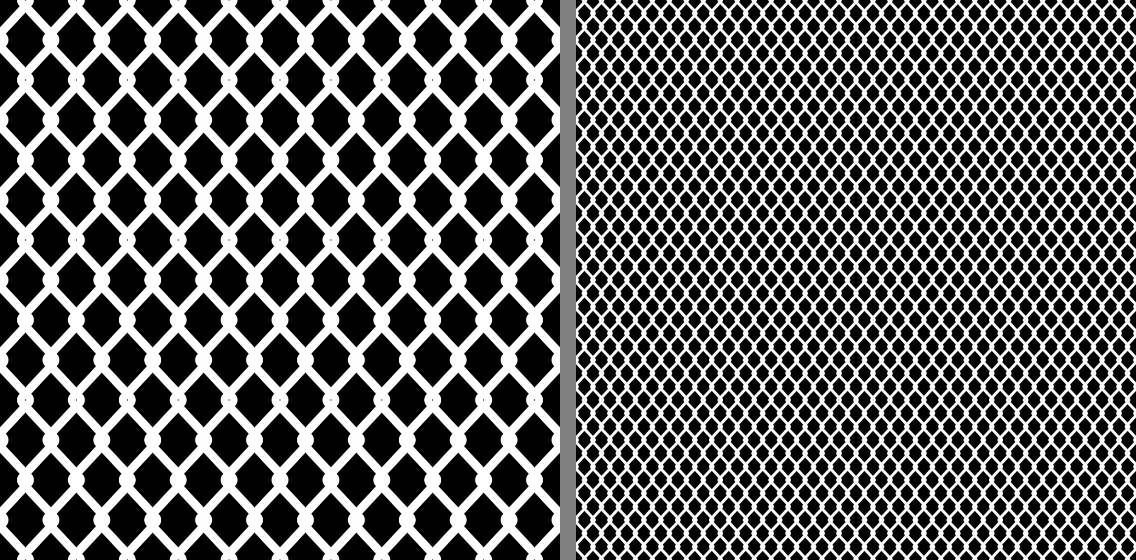
Left, the tile; right, the same tile 3 across and 3 down.
This pattern is drawn by a three.js fragment shader. Its source:

```glsl
varying vec2 vUv;

const vec2 REPEATS = vec2(11.0, 7.0);         // mesh cells across and up
const float OPENING_HALF_HEIGHT = 0.0488;
const float KNOT_RADIUS = 0.0151;
const float SPECK_RADIUS = 0.0010;
const float EDGE = 0.0011;                    // half width of edge smoothing
const float FAINT_SPECK = 0.1;
const vec3 GAP_COLOR = vec3(0.0);
const vec3 WIRE_COLOR = vec3(1.0);

// Offset to the nearest lattice point, in canvas units
vec2 nearestOffset(vec2 uv, vec2 phase) {
  return (fract(uv * REPEATS - phase + 0.5) - 0.5) / REPEATS;
}

float rhombusDistance(vec2 p, vec2 halfSize) {
  vec2 q = abs(p) / halfSize;
  return (q.x + q.y - 1.0) * halfSize.x * halfSize.y / length(halfSize);
}

float inside(float dist) {
  return 1.0 - smoothstep(-EDGE, EDGE, dist);
}

// Speck darkness by knot row: strong every fourth row, faint on odd rows
float speckStrength(float y) {
  float rows = 2.0 * REPEATS.y;
  float row = floor(fract((floor(y * rows + 0.5) + 0.5) / rows) * rows);
  float strong = step(fract(row / 4.0 + 0.125), 0.25);
  float odd = step(0.5, fract(row / 2.0 + 0.25));
  return strong + FAINT_SPECK * odd;
}

void main() {
  vec2 openingHalfSize = vec2(0.5 / REPEATS.x, OPENING_HALF_HEIGHT);
  float opening = 1.0;
  float knot = 1.0;

  // Two interleaved lattices, staggered by half a cell
  for (int i = 0; i < 2; i++) {
    vec2 stagger = vec2(0.5 * float(i));
    vec2 fromOpening = nearestOffset(vUv, stagger);
    vec2 fromKnot = nearestOffset(vUv, stagger + vec2(0.5, 0.0));
    opening = min(opening, rhombusDistance(fromOpening, openingHalfSize));
    knot = min(knot, length(fromKnot));
  }

  // Wire strands around the openings, joined by round knots
  float wire = max(1.0 - inside(opening), inside(knot - KNOT_RADIUS));

  // Pinholes in the knot centres
  float speck = 1.0 - smoothstep(0.0, 2.0 * SPECK_RADIUS, knot);
  wire *= 1.0 - speck * speckStrength(vUv.y);

  gl_FragColor = vec4(mix(GAP_COLOR, WIRE_COLOR, wire), 1.0);
}
```
